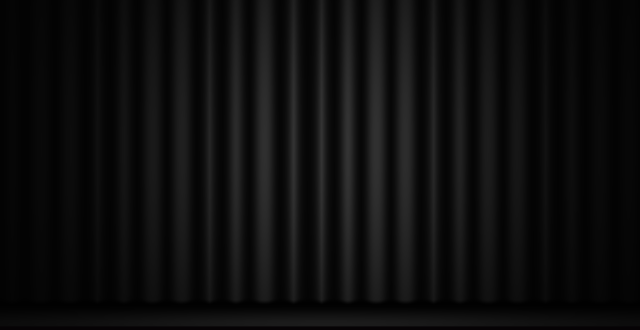
Write a WebGL 2 fragment shader that draws this background.

```glsl
#version 300 es
precision highp float;

uniform vec2 u_resolution;
out vec4 outColor;

// Bell falloff around zero
float bell(float d, float width) {
    return exp(-d * d / (width * width));
}

// Lit ridge of one fold; widths cycle from a sharp pleat to two broad ones
float ridge(float u, float k) {
    float kind = mod(k, 4.0);
    float breadth = min(kind, 2.0) * 0.5;
    if (k == -1.0) breadth = 0.1;
    float shift = kind == 1.0 ? -0.06 : (kind == 2.0 ? -0.045 : 0.0);
    float d = abs(u - k - shift);
    float width = mix(0.19, 0.34, breadth);
    float sharpness = mix(1.35, 2.4, breadth);
    return exp(-pow(d / width, sharpness));
}

// Strongest ridge among the neighbouring folds
float drape(float x) {
    float u = (x - 0.5026) / 0.04375;
    float nearest = floor(u + 0.5);
    float light = 0.0;
    for (int i = -1; i <= 1; i++) {
        light = max(light, ridge(u, nearest + float(i)));
    }
    return light;
}

void main() {
    vec2 uv = gl_FragCoord.xy / u_resolution;
    float dx = uv.x - 0.51;

    // Curtain under a broad central light
    float fold = drape(uv.x);
    float spot = bell(dx, 0.31) * bell(uv.y - 0.56, 0.62);
    float curtain = 0.005 + spot * (0.008 + 0.185 * fold);

    // Scalloped hem, lowest below each ridge
    float hem = 0.081 + 0.007 * (1.0 - fold);
    curtain *= smoothstep(hem - 0.006, hem + 0.012, uv.y);

    // Floor brightening toward the front
    float floorLight = 0.03 + 0.075 * bell(dx, 0.36);
    floorLight *= 1.0 - smoothstep(0.018, 0.08, uv.y);

    vec3 color = vec3(0.004 + curtain + floorLight);

    // Dark front lip
    color = mix(vec3(0.022, 0.01, 0.018), color, smoothstep(0.008, 0.014, uv.y));
    outColor = vec4(color, 1.0);
}
```
